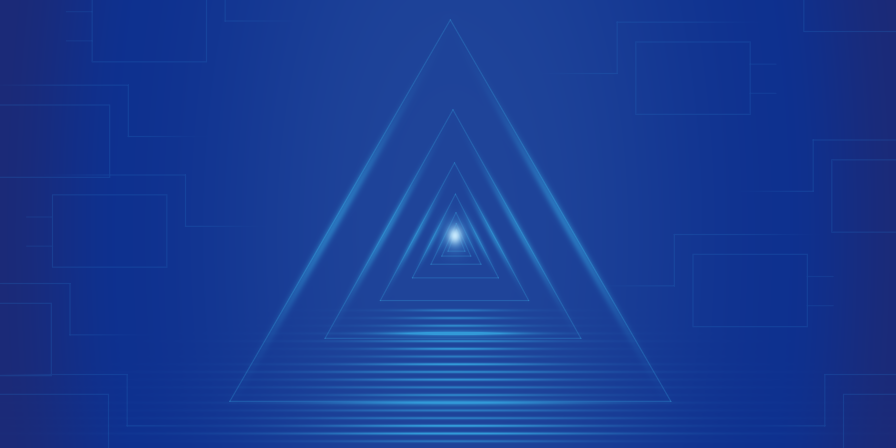
This background is drawn by a Shadertoy shader. Its source:

```glsl
// Blue tunnel of nested triangles shrinking toward a white core, with bright
// horizontal streaks on the floor and faint circuit-like frames at both sides.
// Everything is drawn on a 768 x 384 design grid, y down, scaled to the canvas.

float hash(float n) { return fract(sin(n * 91.73) * 4375.5); }

float gauss(float d, float sigma) { return exp(-d * d / (sigma * sigma)); }

// Antialiased coverage of a line one grid unit wide
float stroke(float d) {
    float px = 384.0 / iResolution.y;
    return clamp((0.5 - d) / px + 0.5, 0.0, 1.0);
}

// x: distance to segment, y: position along it from 0 to 1
vec2 segment(vec2 p, vec2 a, vec2 b) {
    vec2 ab = b - a;
    float t = clamp(dot(p - a, ab) / dot(ab, ab), 0.0, 1.0);
    return vec2(length(p - a - ab * t), t);
}

// Side of a triangle: thin line plus a light that swells in its middle
float litSide(vec2 p, vec2 apex, vec2 corner, float scale) {
    vec2 s = segment(p, apex, corner);
    float swell = gauss(s.y - 0.53, 0.26);
    float inward = (apex.x - corner.x) * 0.012;
    float d = segment(p - vec2(inward, 0.0), apex, corner).x;
    float light = gauss(d, 1.2 + 2.6 * sqrt(scale)) * swell;
    return 0.27 * stroke(s.x) + 0.55 * light * smoothstep(0.03, 0.25, scale);
}

// Nested triangles converging on the core
float triangles(vec2 p) {
    float sum = 0.0;
    for (int i = 0; i < 7; i++) {
        float n = float(i), scale = pow(0.59, n);
        float x = 391.5 - 5.5 * scale;
        float halfBase = 189.0 * pow(0.58, n);
        float baseY = 209.0 + 135.0 * pow(0.6, n);
        vec2 apex = vec2(x, 205.0 - 188.0 * scale);
        vec2 left = vec2(x - halfBase, baseY), right = vec2(x + halfBase, baseY);
        sum += litSide(p, apex, left, scale) + litSide(p, apex, right, scale);
        sum += 0.3 * stroke(segment(p, left, right).x);
    }
    return sum;
}

// Floor streaks, wider toward the bottom, with a soft halo on every ninth
float streaks(vec2 p) {
    float sum = 0.0;
    for (int i = 0; i < 18; i++) {
        float n = float(i), x = p.x - 389.0;
        float d = p.y - 266.0 - 6.6 * n;
        float reach = mix(42.0, 115.0, n / 17.0) * (0.75 + 0.5 * hash(n + 2.0));
        float power = 0.35 + 0.5 * hash(n + 7.0);
        sum += gauss(d, 1.15) * power * (gauss(x, reach) + 0.25 * gauss(x, reach * 2.0));
        if (i % 9 == 3) {
            sum += 0.55 * gauss(d, 3.2) * gauss(x, 35.0 + 5.0 * n);
        }
    }
    return sum;
}

// Frame whose inner top corner is the origin, with a stepped trace around it
float frame(vec2 p) {
    vec2 q = abs(p - vec2(-49.0, 31.0)) - vec2(49.0, 31.0);
    float box = abs(length(max(q, 0.0)) + min(max(q.x, q.y), 0.0));
    float ink = stroke(box);
    ink += stroke(segment(p, vec2(-115, -17), vec2(16, -17)).x) * smoothstep(-115.0, -30.0, p.x);
    ink += stroke(segment(p, vec2(16, -17), vec2(16, 27)).x);
    ink += stroke(segment(p, vec2(16, 27), vec2(90, 27)).x) * smoothstep(90.0, 16.0, p.x);
    for (float y = 19.0; y < 50.0; y += 25.0) {
        ink += 0.7 * stroke(segment(p, vec2(-120, y), vec2(-98, y)).x);
    }
    return ink;
}

// Frames on the left, and mirrored ones on the right
float circuits(vec2 p) {
    vec2 leftCorners[5] = vec2[5](vec2(177, -9), vec2(94, 90), vec2(143, 167),
                                  vec2(44, 260), vec2(93, 338));
    vec2 rightCorners[5] = vec2[5](vec2(223, 36), vec2(174, 218), vec2(55, 137),
                                   vec2(45, 338), vec2(79, -35));
    float ink = 0.0;
    for (int i = 0; i < 5; i++) {
        ink += frame(p - leftCorners[i]);
        ink += frame(vec2(768.0 - p.x, p.y) - rightCorners[i]);
    }
    return min(ink, 1.0);
}

void mainImage(out vec4 fragColor, in vec2 fragCoord) {
    vec2 uv = fragCoord / iResolution.xy;
    vec2 p = vec2(uv.x, 1.0 - uv.y) * vec2(768.0, 384.0);

    // Backdrop: lighter middle, saturated flanks, violet borders
    float side = length((p - vec2(388.0, 200.0)) * vec2(1.0, 0.45)) / 384.0;
    vec3 color = mix(vec3(0.12, 0.265, 0.6), vec3(0.055, 0.19, 0.56), smoothstep(0.12, 0.78, side));
    color = mix(color, vec3(0.105, 0.165, 0.47), smoothstep(0.74, 1.02, side));

    // Circuit traces
    color = mix(color, vec3(0.13, 0.42, 0.74), 0.27 * circuits(p));

    // Triangles and floor light
    vec3 cyan = vec3(0.2, 0.62, 0.86);
    color = mix(color, cyan, min(triangles(p), 0.8));
    color = mix(color, cyan, min(streaks(p), 0.95));

    // White core with its halo
    vec2 c = (p - vec2(390.0, 202.0)) * vec2(1.0, 0.8);
    color = mix(color, vec3(0.3, 0.65, 0.9), 0.6 * gauss(length(c), 11.0));
    color = mix(color, vec3(0.8, 0.93, 1.0), 0.95 * gauss(length(c), 5.5));

    fragColor = vec4(color, 1.0);
}
```
